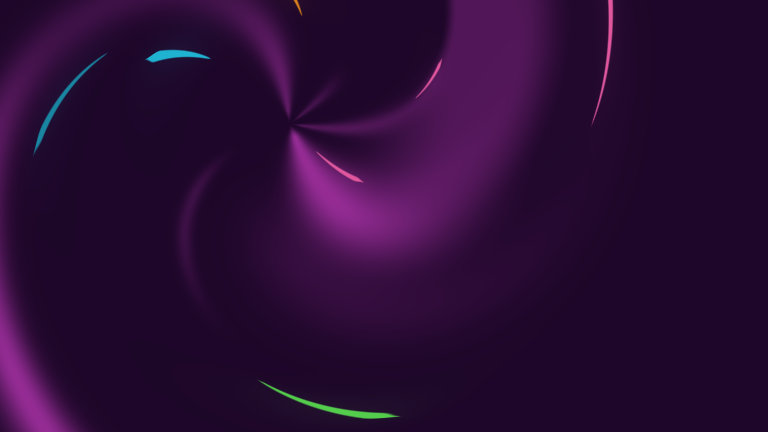
Reproduce this background procedurally as a WebGL 2 fragment shader.

```glsl
#version 300 es
precision highp float;

uniform vec2 u_resolution;
out vec4 fragColor;

const vec3 NIGHT = vec3(0.115, 0.025, 0.16);
const vec3 MAGENTA = vec3(0.58, 0.17, 0.58);
const vec3 CYAN = vec3(0.12, 0.70, 0.82);
const vec3 TEAL = vec3(0.10, 0.52, 0.63);
const vec3 PINK = vec3(0.88, 0.34, 0.62);
const vec3 GREEN = vec3(0.33, 0.80, 0.30);
const vec3 ORANGE = vec3(0.85, 0.50, 0.10);

const vec2 HUB = vec2(0.671, 0.713);   // in canvas heights, for a 16:9 canvas
const float TWIST = 3.49;
const float EASE = 0.33;

// Streaks: spiral angle, half width, inner radius, outer radius
const int STREAKS = 7;
const vec4 STREAK[STREAKS] = vec4[STREAKS](
  vec4(118.3, 0.0075, 0.450, 0.600),
  vec4(129.3, 0.0130, 0.235, 0.368),
  vec4(-6.0, 0.0040, 0.295, 0.385),
  vec4(-47.8, 0.0060, 0.085, 0.220),
  vec4(-90.6, 0.0075, 0.695, 0.860),
  vec4(194.6, 0.0090, 0.595, 0.725),
  vec4(71.0, 0.0065, 0.250, 0.340));
const vec3 STREAK_COLOR[STREAKS] = vec3[STREAKS](
  TEAL, CYAN, PINK, PINK, PINK, GREEN, ORANGE);

float twistAt(float r) {
  return TWIST * r * r / (1.0 + EASE * r * r * r * r);
}

// Radial derivative of twistAt
float twistSlope(float r) {
  float k = EASE * r * r * r * r;
  return 2.0 * TWIST * r * (1.0 - k) / ((1.0 + k) * (1.0 + k));
}

// Signed difference of two angles in degrees
float turn(float a, float b) {
  return mod(a - b + 180.0, 360.0) - 180.0;
}

// Soft ridge around one spiral angle
float ridge(float angle, float center, float width) {
  float d = turn(angle, center) / width;
  return exp(-0.5 * d * d);
}

// Fades in over a.x..a.y and out over b.x..b.y
float span(float x, vec2 a, vec2 b) {
  return smoothstep(a.x, a.y, x) * (1.0 - smoothstep(b.x, b.y, x));
}

float screen(float a, float b) {
  return a + b - a * b;
}

float arms(float angle, float r) {
  // Wide arm: bright root opening into a flat sheet
  float root = ridge(angle, -69.0, 16.0) * mix(1.0, 0.03, smoothstep(0.2, 0.6, r));
  float sheet = span(turn(angle, -40.0), vec2(-33.0, -2.0), vec2(31.0, 38.0));
  sheet *= 0.43 * smoothstep(0.1, 0.4, r) * (1.0 - 0.3 * smoothstep(0.55, 0.8, r));
  float lip = 0.42 * ridge(angle, -8.0, 5.0) * (1.0 - smoothstep(0.12, 0.4, r));
  float veil = 0.18 * ridge(angle, -109.0, 14.0) * span(r, vec2(0.1, 0.35), vec2(0.42, 0.85));

  // Long arm: dims in the middle and brightens far out
  float reach = mix(0.55, 0.27, smoothstep(0.1, 0.4, r)) + 0.73 * smoothstep(0.55, 0.88, r);
  float tail = min(reach, 1.0) * ridge(angle, 97.0, 8.5);

  // Thin wisps
  float wisps = 0.32 * ridge(angle, 38.5, 5.0) * (1.0 - smoothstep(0.06, 0.2, r));
  wisps += 0.26 * ridge(angle, 201.5, 2.8) * span(r, vec2(0.12, 0.28), vec2(0.34, 0.53));

  float glow = screen(screen(root, sheet), screen(lip, veil));
  return screen(glow, tail + wisps) * smoothstep(0.0, 0.035, r);
}

// Tapered streak: x is solid cover, y is its halo
vec2 streak(float angle, float r, vec4 s, float pixel) {
  float shear = r * twistSlope(r);
  float dist = abs(radians(turn(angle, s.x))) * r / sqrt(1.0 + shear * shear);
  float along = (r - s.z) / (s.w - s.z);
  float halfWidth = s.y * pow(clamp(along, 0.0, 1.0), 0.7) * (1.0 - smoothstep(0.82, 1.0, along));
  float soft = max(pixel, 0.0022);
  float cover = 1.0 - smoothstep(-soft, soft, dist - halfWidth);
  cover *= span(along, vec2(0.0, 0.06), vec2(0.97, 1.0));
  float halo = exp(-dist / (4.0 * s.y)) * span(along, vec2(-0.2, 0.6), vec2(0.6, 1.3));
  return vec2(cover, halo);
}

void main() {
  vec2 p = gl_FragCoord.xy / u_resolution.y;
  p.x += 0.5 * (16.0 / 9.0 - u_resolution.x / u_resolution.y);
  vec2 d = p - HUB;
  float r = max(length(d), 1e-4);
  float angle = degrees(atan(d.y, d.x) - twistAt(r));

  vec3 color = mix(NIGHT, MAGENTA, arms(angle, r));
  for (int i = 0; i < STREAKS; i++) {
    vec2 light = streak(angle, r, STREAK[i], 1.0 / u_resolution.y);
    color += 0.07 * light.y * STREAK_COLOR[i];
    color = mix(color, STREAK_COLOR[i], light.x);
  }
  fragColor = vec4(color, 1.0);
}
```
